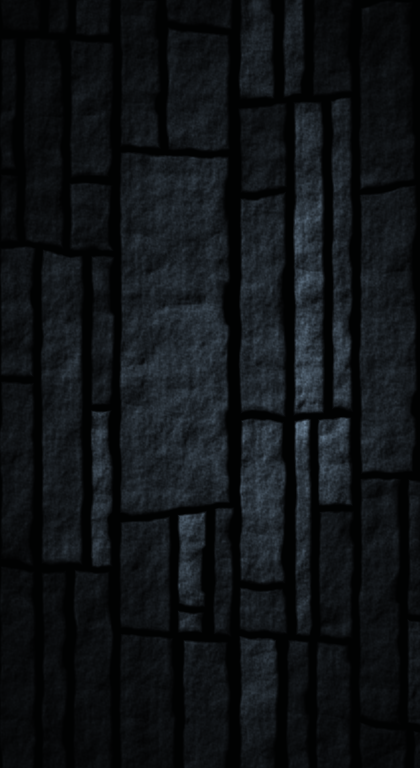
Write a Shadertoy shader that draws this texture.

```glsl
const float COLUMN = 0.156;
const float ROW = 0.34;
const vec3 GAP_COLOR = vec3(0.005, 0.008, 0.009);
const vec3 SLATE_TINT = vec3(0.84, 1.01, 1.17);

struct Stone {
    vec4 margins;   // distance to left, right, bottom, top
    float width;    // share of its column
    float seed;
};

float hash(vec2 p) {
    vec3 q = fract(p.xyx * 0.1031);
    q += dot(q, q.yzx + 33.33);
    return fract((q.x + q.y) * q.z);
}

float noise(vec2 p) {
    vec2 i = floor(p), f = fract(p);
    f = f * f * (3.0 - 2.0 * f);
    vec2 e = vec2(0.0, 1.0);
    return mix(mix(hash(i), hash(i + e.yx), f.x),
               mix(hash(i + e.xy), hash(i + e.yy), f.x), f.y);
}

float fbm(vec2 p) {
    float sum = 0.0, amplitude = 0.5;
    for (int i = 0; i < 5; i++) {
        sum += amplitude * noise(p);
        p = mat2(1.6, 1.2, -1.2, 1.6) * p + 7.3;
        amplitude *= 0.5;
    }
    return sum;
}

// Slanted, jittered joint between two rows of a column
float joint(float column, float row, float across) {
    vec2 key = vec2(column, row);
    float tilt = (hash(key + 51.0) - 0.5) * 0.16;
    return row + (hash(key + 17.0) - 0.5) * 0.6 + tilt * (across - 0.5);
}

Stone findStone(vec2 p) {
    float column = floor(p.x / COLUMN);
    float across = fract(p.x / COLUMN);
    float y = p.y / ROW + 5.0 * hash(vec2(column, 9.0));
    float row = floor(y);
    if (y < joint(column, row, across)) row -= 1.0;
    else if (y >= joint(column, row + 1.0, across)) row += 1.0;
    float bottom = joint(column, row, across);
    float top = joint(column, row + 1.0, across);

    // Split the block into upright strips
    vec2 id = vec2(column, row) * 7.0 + 40.0;
    float left = 0.0, right = 1.0;
    for (int i = 0; i < 2; i++) {
        float cut = mix(left, right, 0.34 + 0.32 * hash(id + 3.0));
        if (right - left > 0.5 && hash(id + 11.0) < 0.8) {
            if (across < cut) { right = cut; id.x += 1.0; }
            else { left = cut; id.x += 2.0; }
        }
    }
    // Break some strips into a short and a long stone
    float level = mix(bottom, top, 0.2 + 0.6 * hash(id + 23.0));
    if (hash(id + 29.0) < 0.35) {
        if (y < level) { top = level; id.y += 1.0; }
        else { bottom = level; id.y += 2.0; }
    }
    vec4 margins = vec4((across - left) * COLUMN, (right - across) * COLUMN,
                        (y - bottom) * ROW, (top - y) * ROW);
    return Stone(margins, right - left, hash(id + 61.0));
}

float relief(vec2 p) {
    float crag = abs(2.0 * noise(p * vec2(17.0, 24.0)) - 1.0);
    return fbm(p * vec2(30.0, 26.0)) + 0.3 * crag;
}

// Fine upright scratches crossed by a fainter level weave
float weave(vec2 p) {
    float upright = noise(p * vec2(230.0, 14.0)) - 0.5;
    float level = noise(p * vec2(16.0, 250.0)) - 0.5;
    return 0.32 * upright + 0.16 * level;
}

void mainImage(out vec4 fragColor, in vec2 fragCoord) {
    vec2 p = fragCoord / iResolution.y;
    float middle = 0.5 * iResolution.x / iResolution.y;
    float pixel = 1.0 / iResolution.y;

    // Rough outlines of the stones
    vec2 wobble = vec2(fbm(p * 28.0), fbm(p * 24.0 + 31.0)) - 0.48;
    Stone stone = findStone(p + wobble * vec2(0.007, 0.015));
    float chip = smoothstep(0.5, 0.8, noise(p * vec2(24.0, 30.0) + stone.seed * 90.0));
    float rightGap = 0.008 + 0.009 * stone.seed * stone.width + 0.005 * chip;
    vec4 inset = stone.margins - vec4(0.001, rightGap, 0.007 + 0.004 * chip, 0.001);
    float litEdge = min(inset.x, inset.w);
    float shadedEdge = min(inset.y, inset.z);
    float body = smoothstep(-pixel, 0.002 + pixel, min(litEdge, shadedEdge));

    // Carved face lit from the upper left
    vec2 q = p + floor(stone.seed * 50.0);
    float slope = relief(q) - relief(q + vec2(-0.0022, 0.0026));
    float shade = clamp(1.0 + 5.5 * slope, 0.25, 2.0);
    shade *= 1.0 + weave(p) + 0.35 * (noise(p * 390.0) - 0.5);
    shade *= 0.8 + 0.4 * fbm(q * 9.0);
    shade *= mix(0.5, 1.0, smoothstep(0.0, 0.006 + 0.009 * chip, shadedEdge));
    shade *= 1.0 + 0.25 * smoothstep(0.005, 0.0, litEdge);

    // Paler narrow stones and a pool of light near the centre
    float pale = smoothstep(0.5, 0.36, stone.width) * smoothstep(0.35, 0.8, stone.seed);
    float tone = 0.85 + 0.35 * stone.seed + 0.6 * pale;
    vec2 away = (p - vec2(middle + 0.03, 0.52)) / vec2(0.24, 0.36);
    float glow = exp(-dot(away, away));
    float light = (0.031 + 0.125 * glow) * tone * shade;

    fragColor = vec4(mix(GAP_COLOR, light * SLATE_TINT, body), 1.0);
}
```
